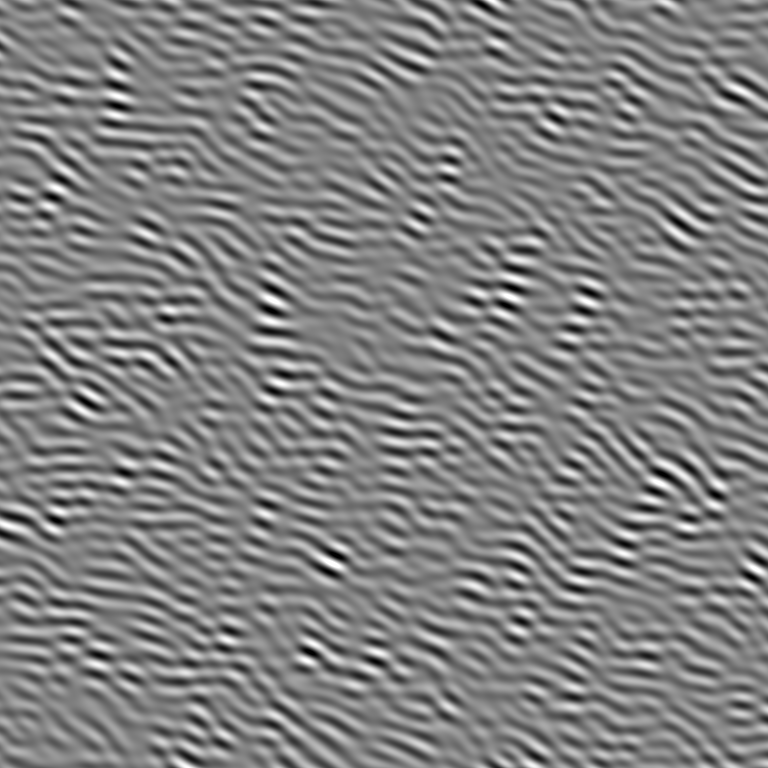
Write a WebGL 2 fragment shader that draws this texture.

```glsl
#version 300 es
precision highp float;

// Grey ripples running down to the right, drawn as sparse Gabor noise:
// each grid cell scatters a few short wave packets, of random heading
// and phase, and their sum is shown around a middle grey.

uniform vec2 u_resolution;
out vec4 fragColor;

const float TAU = 6.2831853;

const float FREQUENCY = 41.0;       // ripples per canvas height
const float FREQUENCY_SPREAD = 2.5; // half range around it
const float TILT = -0.38;           // mean direction of the crests, radians
const float TILT_SPREAD = 0.42;     // half range around it
const float PACKET_SIGMA = 0.024;   // Gaussian radius of a packet
const float CELL = 0.072;           // grid cell, also the packet cutoff
const int PACKETS = 6;              // packets per cell
const float MID_GREY = 0.506;
const float CONTRAST = 0.15;        // standard deviation of the grey

// Integer mixing: three well scrambled words per input.
uvec3 scramble(uvec3 v) {
    v = v * 1664525u + 1013904223u;
    v.x += v.y * v.z;
    v.y += v.z * v.x;
    v.z += v.x * v.y;
    v ^= v >> 16u;
    v.x += v.y * v.z;
    v.y += v.z * v.x;
    v.z += v.x * v.y;
    return v;
}

vec3 hash3(ivec2 cell, int seed) {
    uvec3 bits = scramble(uvec3(ivec3(cell + 64, seed)));
    return vec3(bits >> 8u) / 16777216.0;
}

// One wave packet; the envelope reaches zero at the cutoff.
float packet(vec2 offset, float heading, float frequency, float phase) {
    float falloff = 0.5 / (PACKET_SIGMA * PACKET_SIGMA);
    float envelope = exp(-dot(offset, offset) * falloff) - exp(-CELL * CELL * falloff);
    vec2 acrossCrests = vec2(-sin(heading), cos(heading));
    return max(envelope, 0.0) * cos(TAU * (frequency * dot(offset, acrossCrests) + phase));
}

// Sum of all packets within reach, scaled to unit variance.
float ripples(vec2 p) {
    ivec2 home = ivec2(floor(p / CELL));
    float sum = 0.0;
    for (int y = -1; y <= 1; y++) {
        for (int x = -1; x <= 1; x++) {
            ivec2 cell = home + ivec2(x, y);
            for (int i = 0; i < PACKETS; i++) {
                vec3 place = hash3(cell, 2 * i);
                vec3 wave = hash3(cell, 2 * i + 1);
                vec2 centre = (vec2(cell) + place.xy) * CELL;
                float heading = TILT + TILT_SPREAD * (2.0 * wave.x - 1.0);
                float frequency = FREQUENCY + FREQUENCY_SPREAD * (2.0 * wave.y - 1.0);
                sum += packet(p - centre, heading, frequency, place.z);
            }
        }
    }
    float density = float(PACKETS) / (CELL * CELL);
    float variance = density * 0.25 * TAU * PACKET_SIGMA * PACKET_SIGMA;
    return sum * inversesqrt(variance);
}

void main() {
    vec2 p = gl_FragCoord.xy / u_resolution.y;
    float grey = MID_GREY + CONTRAST * ripples(p);
    fragColor = vec4(vec3(clamp(grey, 0.0, 1.0)), 1.0);
}
```
